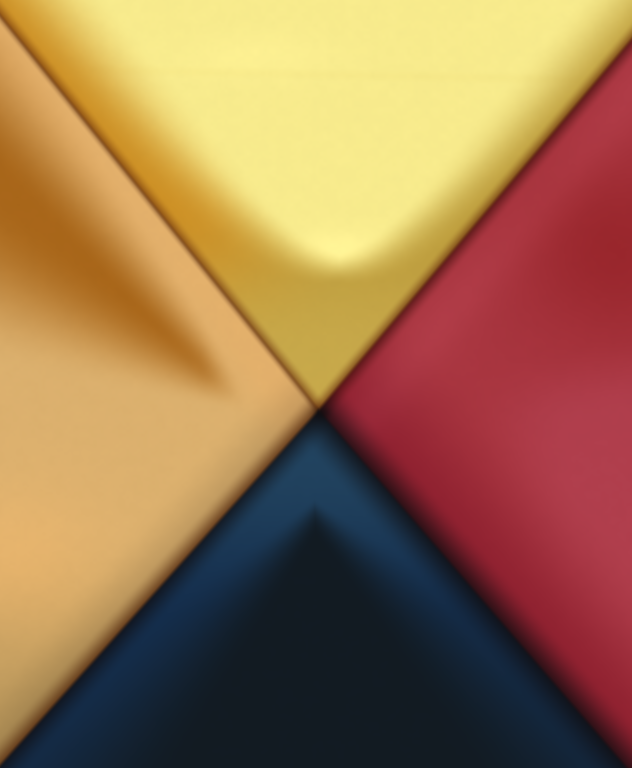
Reproduce this texture procedurally as a Shadertoy shader.

```glsl
// Four satin panels, yellow, peach, crimson and navy, folded to meet at one point.

const float ASPECT = 0.824;
const vec2 CENTRE = vec2(0.4154, 0.466);
// Seam directions, measured from the meeting point
const vec2 SEAM_UL = vec2(-0.6286, 0.7778);
const vec2 SEAM_UR = vec2(0.646, 0.764);
const vec2 SEAM_LL = vec2(-0.668, -0.744);
const vec2 SEAM_LR = vec2(0.653, -0.757);
// Fold tips, relative to the meeting point
const vec2 YELLOW_TIP = vec2(0.027, 0.180);
const vec2 PEACH_TIP = vec2(-0.088, 0.008);
const vec2 CRIMSON_TIP = vec2(0.190, 0.010);
const vec2 NAVY_TIP = vec2(-0.005, -0.124);
const vec3 SEAM_BROWN = vec3(0.42, 0.19, 0.05);
const vec3 SEAM_RED = vec3(0.26, 0.06, 0.05);
const vec3 SEAM_BLACK = vec3(0.06, 0.05, 0.06);
const float SEAM_BLUR = 0.0035;
const float GRAIN = 0.009;

float hash(vec2 p) {
    return fract(sin(dot(p, vec2(127.1, 311.7))) * 43758.5453);
}

float noise(vec2 p) {
    vec2 i = floor(p), f = fract(p);
    f = f * f * (3.0 - 2.0 * f);
    return mix(mix(hash(i), hash(i + vec2(1, 0)), f.x),
               mix(hash(i + vec2(0, 1)), hash(i + vec2(1, 1)), f.x), f.y);
}

// Positive when q lies counter-clockwise of direction d
float side(vec2 d, vec2 q) {
    return d.x * q.y - d.y * q.x;
}

float glow(vec2 q, vec2 centre, vec2 radius) {
    vec2 r = (q - centre) / radius;
    return exp(-dot(r, r));
}

vec3 yellowPanel(vec2 q, float left, float right) {
    vec3 band = mix(vec3(0.80, 0.56, 0.14), vec3(0.73, 0.60, 0.22), smoothstep(-0.16, 0.04, q.x));
    band = mix(vec3(0.78, 0.66, 0.29), band, smoothstep(0.06, 0.28, q.y));
    // Pale cushion with a rounded lower fold that blurs away from its tip
    float cushion = smoothstep(-0.005, 0.125, left) * smoothstep(-0.02, 0.09, right);
    float dx = q.x - YELLOW_TIP.x;
    float foldY = q.y - YELLOW_TIP.y - 0.6 * (sqrt(dx * dx + 0.0036) - 0.06);
    float soft = 0.025 + 0.35 * abs(dx);
    cushion *= smoothstep(-0.6 * soft, soft, foldY);
    vec3 col = mix(band, vec3(0.97, 0.92, 0.55), cushion);
    col += 0.04 * glow(q, YELLOW_TIP + vec2(0.0, 0.03), vec2(0.06, 0.025));
    // Faint crease across the top, lighter cloth above it
    float crease = q.y - 0.437 + 0.02 * q.x;
    col -= vec3(0.006, 0.010, 0.014) * smoothstep(0.01, 0.0, abs(crease)) * cushion;
    col += 0.02 * glow(q, vec2(-0.08, 0.46), vec2(0.10, 0.03));
    float seam = smoothstep(-0.010, 0.016, left) * smoothstep(-0.008, 0.016, right);
    return mix(SEAM_BROWN, col, seam);
}

vec3 peachPanel(vec2 q, float upper, float lower) {
    vec3 col = mix(vec3(0.74, 0.60, 0.36), vec3(0.86, 0.69, 0.43), smoothstep(-0.42, -0.14, q.y));
    col = mix(col, vec3(0.89, 0.69, 0.42), smoothstep(0.10, 0.02, upper));
    col += vec3(0.05, 0.02, 0.0) * glow(q, vec2(-0.40, -0.20), vec2(0.12, 0.10));
    // Brown hollow opening up and left from the fold tip
    vec2 r = q - PEACH_TIP;
    float reach = length(r);
    float below = side(vec2(-0.60, 0.80), r);
    float above = -side(vec2(-0.88, 0.475), r);
    float hollow = smoothstep(-0.012 - 0.08 * reach, 0.022 + 0.13 * reach, below)
                 * smoothstep(-0.014 - 0.30 * reach, 0.016 + 0.16 * reach, above)
                 * smoothstep(-0.004, 0.07, -r.x);
    col = mix(col, vec3(0.66, 0.40, 0.10), hollow);
    float seam = smoothstep(-0.007, 0.009, upper) * smoothstep(-0.012, 0.026, lower);
    col *= mix(0.86, 1.0, smoothstep(0.0, 0.08, lower));
    return mix(SEAM_BROWN * 0.75, col, seam);
}

vec3 crimsonPanel(vec2 q, float upper, float lower) {
    vec3 col = mix(vec3(0.55, 0.12, 0.18), vec3(0.66, 0.21, 0.25), smoothstep(0.0, 0.18, lower));
    // Shaded hollow above a soft horizontal fold
    col = mix(col, vec3(0.59, 0.14, 0.16), 0.85 * glow(q, vec2(0.39, 0.21), vec2(0.13, 0.12)));
    vec2 r = q - CRIMSON_TIP;
    float fold = smoothstep(-0.01, 0.15, r.x) * smoothstep(0.05, -0.05, r.y - 0.2 * r.x);
    col += vec3(0.03, 0.035, 0.05) * fold * smoothstep(0.04, 0.2, lower);
    col += vec3(0.03, 0.025, 0.03) * glow(vec2(upper, 0.0), vec2(0.05, 0.0), vec2(0.035, 1.0));
    col = mix(SEAM_RED, col, smoothstep(-0.010, 0.020, upper));
    return mix(SEAM_BLACK, col, smoothstep(-0.020, 0.045, lower));
}

vec3 navyPanel(vec2 q, float left, float right) {
    vec3 blue = mix(vec3(0.08, 0.18, 0.30), vec3(0.13, 0.26, 0.37), smoothstep(-0.28, -0.06, q.y));
    // Dark pocket spreading downward from its tip
    vec2 r = q - NAVY_TIP;
    float soft = 0.018 + 0.32 * length(r);
    float inside = min(side(vec2(-0.74, -0.673), r), -side(vec2(0.78, -0.626), r));
    float pocket = smoothstep(-0.4 * soft, soft, inside);
    vec3 col = mix(blue, vec3(0.070, 0.105, 0.135), pocket);
    float seam = smoothstep(-0.016, 0.032, left) * smoothstep(-0.018, 0.045, right);
    return mix(SEAM_BLACK, col, seam);
}

void mainImage(out vec4 fragColor, in vec2 fragCoord) {
    vec2 p = fragCoord / iResolution.xy * vec2(ASPECT, 1.0);
    vec2 q = p - CENTRE;
    float ul = side(SEAM_UL, q), ur = side(SEAM_UR, q);
    float ll = side(SEAM_LL, q), lr = side(SEAM_LR, q);
    float blur = max(SEAM_BLUR, 1.0 / iResolution.y);

    // Side panels first, then the top and bottom wedges over them
    vec3 col = mix(peachPanel(q, ul, -ll), crimsonPanel(q, -ur, lr), smoothstep(-blur, blur, q.x));
    col = mix(col, yellowPanel(q, -ul, ur), smoothstep(-blur, blur, min(-ul, ur)));
    col = mix(col, navyPanel(q, ll, -lr), smoothstep(-blur, blur, min(ll, -lr)));

    // Small dark knot and cloth grain
    col = mix(col, SEAM_BLACK, 0.5 * glow(q, vec2(0.004, -0.004), vec2(0.010, 0.007)));
    float cloth = noise(p * 90.0) + 0.6 * noise(p * 210.0) - 0.8;
    col *= 1.0 + GRAIN * cloth;
    fragColor = vec4(clamp(col, 0.0, 1.0), 1.0);
}
```
